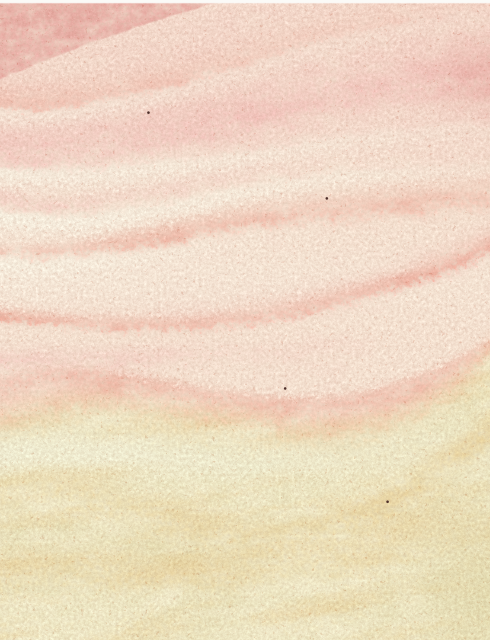
A Shadertoy shader for this background:

```glsl
const vec3 PEACH  = vec3(0.955, 0.878, 0.812);
const vec3 BLUSH  = vec3(0.948, 0.825, 0.775);
const vec3 CREAM  = vec3(0.962, 0.930, 0.868);
const vec3 ROSE   = vec3(0.895, 0.660, 0.625);
const vec3 PINK   = vec3(0.935, 0.725, 0.700);
const vec3 SALMON = vec3(0.915, 0.650, 0.580);
const vec3 APRICOT = vec3(0.925, 0.710, 0.570);
const vec3 STRAW  = vec3(0.940, 0.910, 0.785);
const vec3 PALE_STRAW = vec3(0.938, 0.925, 0.825);
const vec3 OCHRE  = vec3(0.895, 0.790, 0.570);
const vec3 OLIVE  = vec3(0.875, 0.840, 0.665);
const vec3 SPECK  = vec3(0.300, 0.180, 0.160);
const vec3 MARGIN = vec3(0.985, 0.980, 0.970);

const float GRAIN_SCALE = 200.0;
const float TOOTH_SCALE = 95.0;
const float GRAIN_DEPTH = 0.195;
const float FLECK_DEPTH = 0.100;
const float WOBBLE = 0.016;
const float RAGGED = 0.012;
const float FRAYED = 0.022;
const float MARGIN_HEIGHT = 0.005;
const float SPECK_RADIUS = 0.0022;
const vec2 SPECKS[4] = vec2[4](vec2(0.303, 0.824), vec2(0.582, 0.393),
                               vec2(0.791, 0.216), vec2(0.667, 0.690));

vec2 hashGradient(vec2 cell) {
    vec3 q = fract(vec3(cell.xyx) * vec3(0.1031, 0.1030, 0.0973));
    q += dot(q, q.yzx + 33.33);
    return fract((q.xx + q.yz) * q.zy) * 2.0 - 1.0;
}

float gradientNoise(vec2 p) {
    vec2 i = floor(p), f = fract(p);
    vec2 u = f * f * f * (f * (f * 6.0 - 15.0) + 10.0);
    vec2 e = vec2(1.0, 0.0);
    float low = mix(dot(hashGradient(i), f), dot(hashGradient(i + e), f - e), u.x);
    float high = mix(dot(hashGradient(i + e.yx), f - e.yx), dot(hashGradient(i + 1.0), f - 1.0), u.x);
    return mix(low, high, u.y);
}

float fbm(vec2 p) {
    float sum = 0.0, amplitude = 0.5;
    for (int i = 0; i < 4; i++) {
        sum += amplitude * gradientNoise(p);
        p = mat2(1.6, 1.2, -1.2, 1.6) * p + 7.3;
        amplitude *= 0.55;
    }
    return sum;
}

// Smooth curve through five evenly spaced heights (forward differences).
float arc(float x, float y0, vec4 y) {
    float t = 4.0 * x;
    float d1 = y.x - y0;
    float d2 = y.y - 2.0 * y.x + y0;
    float d3 = y.z - 3.0 * y.y + 3.0 * y.x - y0;
    float d4 = y.w - 4.0 * y.z + 6.0 * y.y - 4.0 * y.x + y0;
    return y0 + t * (d1 + (t - 1.0) / 2.0 * (d2 + (t - 2.0) / 3.0 * (d3 + (t - 3.0) / 4.0 * d4)));
}

// Brush stroke with its own softness above and below the centre line.
vec3 stroke(vec3 base, vec3 pigment, float d, float above, float below, float amount) {
    float r = d / (d > 0.0 ? above : below);
    return mix(base, pigment, clamp(amount, 0.0, 1.0) * exp(-r * r));
}

void mainImage(out vec4 fragColor, in vec2 fragCoord) {
    vec2 uv = fragCoord / iResolution.xy;
    vec2 p = fragCoord / iResolution.y;
    float x = uv.x;
    float cloud = fbm(p * vec2(5.0, 11.0));
    float streaks = fbm(vec2(p.x * 4.0, (p.y - 0.15 * p.x) * 22.0) + 41.0);
    float mottle = fbm(p * vec2(24.0, 42.0) + 19.0);
    float tooth = fbm(p * TOOTH_SCALE + 57.0);
    float grain = fbm(p * GRAIN_SCALE);
    float y = uv.y + WOBBLE * cloud + RAGGED * mottle + FRAYED * (tooth + 0.7 * grain);
    float load = max(0.0, 0.92 + 1.3 * cloud + 1.2 * streaks + 1.2 * mottle + 1.5 * tooth + 1.2 * grain);

    // Pink washes
    vec3 col = mix(PEACH, BLUSH, clamp(0.65 * smoothstep(0.67, 0.82, y) + 0.5 * cloud + 0.7 * mottle, 0.0, 1.0));
    col = stroke(col, CREAM, y - 0.565, 0.050, 0.050, 0.45 * (1.0 - 0.6 * x));
    float bandY = arc(x, 0.759, vec4(0.781, 0.820, 0.866, 0.889));
    col = stroke(col, PINK, y - bandY, 0.045, 0.030, 0.46 * load);
    float hotspot = length((uv - vec2(1.0, 0.885)) * vec2(0.7, 1.0));
    col = mix(col, ROSE, 0.4 * load * exp(-hotspot * hotspot / 0.004));
    float ridgeY = arc(x, 0.835, vec4(0.852, 0.904, 0.957, 0.993));
    col = stroke(col, CREAM, y - ridgeY + 0.012, 0.010, 0.018, 0.5 * (1.0 - x));
    col = stroke(col, SALMON, y - ridgeY, 0.032, 0.007, 0.40 * load * (1.0 - 0.85 * x));

    // Pale gaps between strokes
    float gapY = arc(x, 0.729, vec4(0.733, 0.755, 0.785, 0.800));
    col = stroke(col, CREAM, y - gapY, 0.010, 0.022, 0.8 - 0.6 * x);
    float lightY = arc(x, 0.664, vec4(0.664, 0.702, 0.729, 0.733));
    col = stroke(col, PINK, y - lightY - 0.028, 0.014, 0.014, 0.35 * load * (1.0 - 1.4 * x));
    col = stroke(col, CREAM, y - lightY, 0.009, 0.024, 0.95 - 0.65 * x);

    // Salmon strokes
    float upperY = arc(x, 0.607, vec4(0.620, 0.654, 0.676, 0.690));
    col = stroke(col, CREAM, y - upperY + 0.022, 0.010, 0.018, 0.8 - 1.1 * x);
    col = stroke(col, SALMON, y - upperY, 0.011 + 0.020 * x, 0.008 + 0.010 * x, 0.46 * load);
    float middleY = arc(x, 0.510, vec4(0.490, 0.499, 0.540, 0.612));
    col = stroke(col, PINK, y - middleY, 0.045, 0.014, 0.24 * load * x);
    col = stroke(col, SALMON, y - middleY, 0.013 + 0.009 * x, 0.008, 0.53 * load);
    col = stroke(col, PINK, y - 0.438 - 0.03 * x, 0.016, 0.022, 0.42 * load * (1.0 - 1.3 * x));
    float lowerY = arc(x, 0.401, vec4(0.411, 0.378, 0.383, 0.460));
    col = stroke(col, SALMON, y - lowerY, 0.010, 0.030, 0.42 * load);

    // Yellow wash
    float shoreY = arc(x, 0.353, vec4(0.375, 0.349, 0.345, 0.453));
    vec3 straw = mix(STRAW, OLIVE, clamp(0.20 + 0.8 * cloud + 0.7 * mottle, 0.0, 1.0));
    straw = mix(straw, OCHRE, clamp(0.10 + 1.0 * streaks + 0.5 * tooth, 0.0, 0.5));
    float paleY = arc(x, 0.284, vec4(0.286, 0.277, 0.280, 0.300));
    straw = stroke(straw, PALE_STRAW, y - paleY, 0.040, 0.025, 0.85 - 0.4 * x);
    float ochreY = arc(x, 0.232, vec4(0.219, 0.170, 0.208, 0.336));
    straw = stroke(straw, OCHRE, y - ochreY, 0.022, 0.035, (0.22 + 0.22 * x) * load);
    float deepY = arc(x, 0.102, vec4(0.108, 0.102, 0.130, 0.167));
    straw = stroke(straw, OCHRE, y - deepY, 0.034, 0.022, 0.30 * load * (1.0 - 0.4 * x));
    float moss = length(uv - vec2(1.0, 0.075));
    straw = mix(straw, OLIVE, 0.6 * exp(-moss * moss / 0.012));
    col = mix(straw, col, smoothstep(-0.030, 0.022, y - shoreY));
    col = stroke(col, APRICOT, y - shoreY, 0.022, 0.028, 0.30 * load);

    // Crisp rose corner
    float cornerY = arc(x, 0.876, vec4(0.950, 1.007, 1.050, 1.090));
    float corner = smoothstep(-0.002, 0.003, uv.y + 0.006 * mottle - cornerY);
    col = mix(col, ROSE, corner * clamp(0.76 * load, 0.0, 1.0));

    // Paper grain, settled pigment flecks and specks
    col += GRAIN_DEPTH * vec3(0.70, 1.0, 1.05) * (grain + 0.25 * tooth);
    float fleck = smoothstep(0.12, 0.36, fbm(p * GRAIN_SCALE * 0.8 + 83.0));
    col -= FLECK_DEPTH * vec3(0.45, 1.0, 1.1) * fleck;
    for (int i = 0; i < 4; i++) {
        float d = length((uv - SPECKS[i]) * vec2(iResolution.x / iResolution.y, 1.0));
        col = mix(SPECK, col, smoothstep(0.4 * SPECK_RADIUS, 1.4 * SPECK_RADIUS, d));
    }
    float edge = 1.0 / iResolution.y;
    col = mix(col, MARGIN, smoothstep(-edge, edge, uv.y - 1.0 + MARGIN_HEIGHT));
    fragColor = vec4(clamp(col, 0.0, 1.0), 1.0);
}
```
